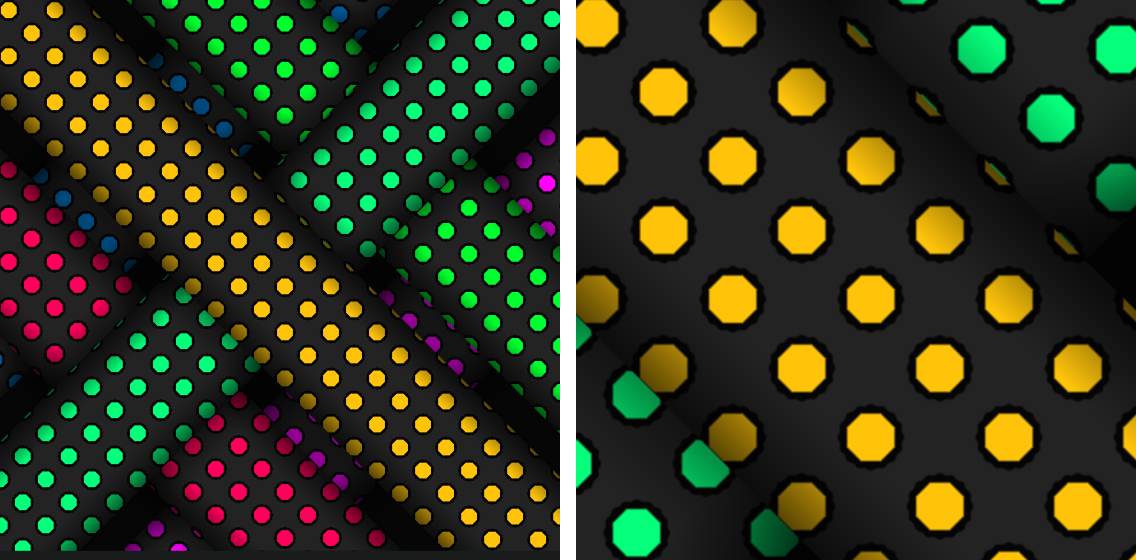
Left: the whole. Right: its middle third, enlarged.
Write a three.js fragment shader that draws this pattern.

```glsl
// Six perforated dark straps woven on the diagonals, with coloured octagons
// showing through round holes. Each strap is a band in rotated coordinates,
// painted from the lowest to the highest, casting a soft shadow beneath it.

varying vec2 vUv;

const float PITCH = 0.0822;       // hole spacing along the diagonals
const float HALF_WIDTH = 0.168;   // half of a strap, in diagonal units
const float SPACING = 0.4128;     // distance between parallel straps
const float FALL_CENTER = -0.0195; // middle strap running down to the right
const float RISE_CENTER = 0.957;   // middle strap running up to the right
const float HOLE_RADIUS = 0.0193;
const float DOT_RADIUS = 0.0141;
const float SOFT = 0.0011;

const vec3 BACKDROP = vec3(0.038);
const vec3 STRAP = vec3(0.136);
const vec3 HOLE = vec3(0.02);
const vec3 FLOOR = vec3(0.10, 0.108, 0.11);

const vec3 AMBER = vec3(1.0, 0.77, 0.04);
const vec3 MINT = vec3(0.02, 1.0, 0.48);
const vec3 GREEN = vec3(0.0, 1.0, 0.18);
const vec3 CRIMSON = vec3(1.0, 0.0, 0.36);
const vec3 MAGENTA = vec3(1.0, 0.0, 1.0);
const vec3 BLUE = vec3(0.0, 0.48, 0.82);

// Coverage of the inside of a shape, from its signed distance
float fill(float dist) {
  return 1.0 - smoothstep(-SOFT, SOFT, dist);
}

float octagon(vec2 p, float apothem) {
  p = abs(p);
  return max(max(p.x, p.y), (p.x + p.y) * 0.7071) - apothem;
}

// Hole with a faintly scalloped rim
float hole(vec2 p, float radius) {
  float angle = atan(p.y, p.x + 1e-6);
  return length(p) - radius - 0.0005 * cos(16.0 * angle);
}

// Strap material with its lattice of holes and coloured octagons
vec3 perforated(vec2 diag, vec2 phase, vec3 tint) {
  vec2 cell = (fract((diag - phase) / PITCH + 0.5) - 0.5) * PITCH;
  vec2 p = 0.5 * vec2(cell.x + cell.y, cell.y - cell.x);
  vec3 color = mix(STRAP, HOLE, fill(hole(p, HOLE_RADIUS)));
  return mix(color, tint, fill(octagon(p, DOT_RADIUS)));
}

// Lays one strap over what is below; across is measured from its middle
vec3 layStrap(vec3 below, float across, vec2 diag, vec2 phase, vec3 tint) {
  float inside = HALF_WIDTH - abs(across);
  float shadow = 0.45 * clamp(1.0 + inside / 0.078, 0.0, 1.0);
  float rim = 0.65 * clamp(1.0 - inside / 0.085, 0.0, 1.0);
  vec3 surface = perforated(diag, phase, tint) * (1.0 - rim);
  return mix(surface, below * (1.0 - shadow), fill(inside));
}

void main() {
  // Diagonal axes: x crosses the falling straps, y the rising ones
  vec2 p = vec2(vUv.x, 1.0 - vUv.y);
  vec2 diag = vec2(p.x - p.y, p.x + p.y);
  float fall = diag.x - FALL_CENTER;
  float rise = diag.y - RISE_CENTER;

  // Lowest: outer rising straps
  vec3 color = BACKDROP;
  color = layStrap(color, rise + SPACING, diag, vec2(0.1693, 0.4674), BLUE);
  color = layStrap(color, rise - SPACING, diag, vec2(0.1563, 1.3047), MAGENTA);

  // Next: outer falling straps
  color = layStrap(color, fall + SPACING, diag, vec2(-0.3698, 0.4010), CRIMSON);
  color = layStrap(color, fall - SPACING, diag, vec2(0.3021, 0.4688), GREEN);

  // Highest: the two middle straps
  color = layStrap(color, rise, diag, vec2(0.2122, 0.8555), MINT);
  color = layStrap(color, fall, diag, vec2(-0.0026, 0.0339), AMBER);

  // Plain band along the bottom
  color = mix(color, FLOOR, fill(vUv.y - 0.0165));

  gl_FragColor = vec4(color, 1.0);
}
```
